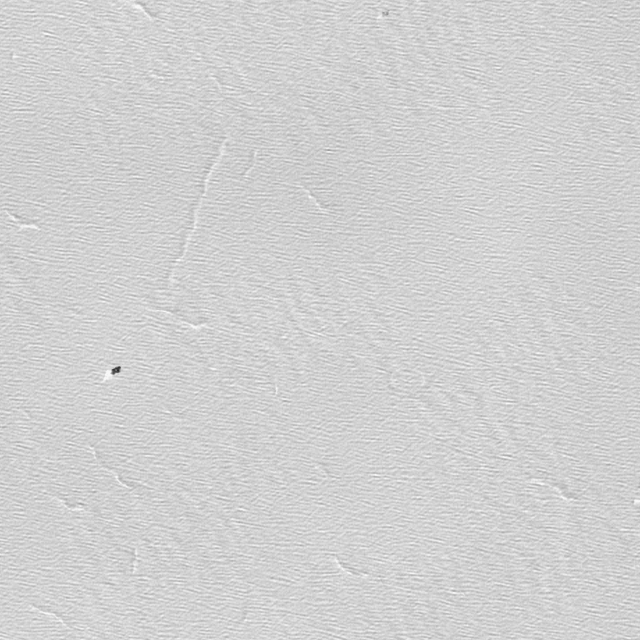
Give the GLSL for this texture, as a Shadertoy shader.

```glsl
#define BASE_TONE 0.818
#define RIPPLE_FREQ vec2(115.0, 190.0)
#define RIPPLE_TILT -0.13
#define RIPPLE_CONTRAST 0.046
#define HATCH_FREQ vec2(95.0, 175.0)
#define HATCH_TILT 0.55
#define HATCH_CONTRAST 0.022
#define GRAIN_CONTRAST 0.065
#define SCARP_GRID 6.5
#define SCARP_WIDTH 0.0026
#define SCARP_CONTRAST 0.14
#define PIT_CENTER vec2(0.182, 0.421)

float hash(vec2 p) {
    vec3 q = fract(vec3(p.xyx) * 0.1031);
    q += dot(q, q.yzx + 33.33);
    return fract((q.x + q.y) * q.z);
}

float noise(vec2 p) {
    vec2 cell = floor(p), f = fract(p);
    f = f * f * (3.0 - 2.0 * f);
    float low = mix(hash(cell), hash(cell + vec2(1, 0)), f.x);
    float high = mix(hash(cell + vec2(0, 1)), hash(cell + vec2(1, 1)), f.x);
    return mix(low, high, f.y);
}

float fbm(vec2 p) {
    float sum = 0.0, weight = 0.5;
    for (int i = 0; i < 4; i++) {
        sum += weight * noise(p);
        p = p * 2.03 + 17.7;
        weight *= 0.5;
    }
    return sum / 0.9375;
}

// Coordinates along and across a direction
vec2 turn(vec2 p, float angle) {
    float c = cos(angle), s = sin(angle);
    return vec2(c * p.x + s * p.y, c * p.y - s * p.x);
}

// Scattered short wave packets around one direction
float wavelets(vec2 p, float angle, float spread, vec2 freq, vec2 extent) {
    vec2 q = turn(p, angle);
    vec2 home = floor(q / extent);
    float sum = 0.0;
    for (int k = 0; k < 2; k++)
    for (int j = -1; j <= 1; j++)
    for (int i = -1; i <= 1; i++) {
        vec2 cell = home + vec2(i, j);
        vec2 seed = cell + 150.0 + 431.0 * float(k);
        vec2 center = cell + vec2(hash(seed), hash(seed + 57.3));
        vec2 rel = q - center * extent;
        vec2 r = rel / extent;
        float across = turn(rel, spread * (2.0 * hash(seed + 91.1) - 1.0)).y;
        float cycles = mix(freq.x, freq.y, hash(seed + 133.7));
        float phase = hash(seed + 211.9);
        sum += exp(-3.5 * dot(r, r)) * cos(6.2832 * (cycles * across + phase));
    }
    return sum;
}

// Bright crest with a soft shadow beside it
float crest(float d, float width) {
    float lit = d / width;
    float shade = (d - 2.3 * width) / (1.4 * width);
    return exp(-lit * lit) - 0.6 * exp(-shade * shade);
}

float scarp(vec2 rel, float angle, float halfLength, float width) {
    vec2 q = turn(rel, angle);
    float taper = 1.0 - smoothstep(0.55, 1.0, abs(q.x) / halfLength);
    return taper * crest(q.y, width);
}

// Scattered broken scarps, with a few small rings
float scarps(vec2 p) {
    vec2 home = floor(p * SCARP_GRID);
    float sum = 0.0;
    for (int j = -1; j <= 1; j++)
    for (int i = -1; i <= 1; i++) {
        vec2 cell = home + vec2(i, j) + 40.0;
        float kind = hash(cell + 3.1), size = hash(cell + 7.7);
        vec2 jitter = vec2(hash(cell + 11.3), hash(cell + 19.9));
        vec2 center = (cell - 40.0 + 0.15 + 0.7 * jitter) / SCARP_GRID;
        float calm = smoothstep(0.4, 0.7, center.x) * smoothstep(0.2, 0.45, center.y);
        if (hash(cell + 23.5) > 0.85 - 0.6 * calm) continue;
        vec2 rel = p - center;
        float strength = 0.5 + 0.5 * hash(cell + 31.7);
        if (kind > 0.94) {
            float radius = 0.016 + 0.012 * size;
            float facing = 0.55 - 0.45 * rel.y / radius;
            sum += strength * facing * crest(length(rel) - radius, SCARP_WIDTH);
        } else {
            float angle = kind < 0.62 ? -0.75 + 0.5 * jitter.x : 1.0 + 0.5 * jitter.y;
            float halfLength = mix(0.02, 0.07, size * size);
            sum += strength * scarp(rel, angle, halfLength, SCARP_WIDTH);
        }
    }
    return sum;
}

// Dark hollow with a pale lip and tail
float pit(vec2 rel, float size) {
    vec2 q = turn(rel, 0.45) / size;
    q += 0.8 * (vec2(noise(rel * 200.0), noise(rel * 200.0 + 8.0)) - 0.5);
    float hollow = 1.0 - smoothstep(0.4, 1.1, length(q * vec2(0.9, 1.6)));
    float lip = exp(-dot(q + vec2(1.4, 0.2), q + vec2(1.4, 0.2)) * 1.4);
    float tail = scarp(rel + size * vec2(1.9, 0.9), 1.2, size * 1.5, size * 0.3);
    return 0.17 * max(lip, tail) - 0.6 * hollow;
}

void mainImage(out vec4 fragColor, in vec2 fragCoord) {
    vec2 p = fragCoord / iResolution.y;

    // Fine rippled surface
    float tone = BASE_TONE + 0.04 * (fbm(p * 4.0 + 2.0) - 0.5);
    tone += RIPPLE_CONTRAST * wavelets(p, RIPPLE_TILT, 0.2, RIPPLE_FREQ, vec2(0.024, 0.011));
    tone += HATCH_CONTRAST * wavelets(p, HATCH_TILT, 0.25, HATCH_FREQ, vec2(0.018, 0.010));
    tone += GRAIN_CONTRAST * (noise(p * 460.0) - 0.5);

    // Small side-lit bumps gathered in patches
    float patches = smoothstep(0.40, 0.68, fbm(p * 6.0 + 31.0));
    vec2 bump = turn(p, -0.5) * vec2(55.0, 90.0) + 50.0;
    tone += 0.10 * patches * (fbm(bump) - fbm(bump + vec2(0.2, 0.45)));

    // Ragged scarps and one long lineament
    vec2 wander = vec2(fbm(p * 36.0), fbm(p * 36.0 + 70.0)) - 0.5;
    vec2 ragged = p + 0.028 * wander;
    float breaks = smoothstep(0.2, 0.55, noise(p * 48.0 + 5.0));
    float relief = scarps(ragged) * breaks;
    relief += 0.6 * scarp(p + 0.025 * wander - vec2(0.31, 0.67), 1.22, 0.15, 0.0035) * (0.4 + 0.6 * breaks);
    tone += SCARP_CONTRAST * relief;

    tone += pit(p - PIT_CENTER, 0.0085);
    tone += 0.4 * pit(p - vec2(0.603, 0.979), 0.006);
    fragColor = vec4(vec3(clamp(tone, 0.0, 0.97)), 1.0);
}
```
